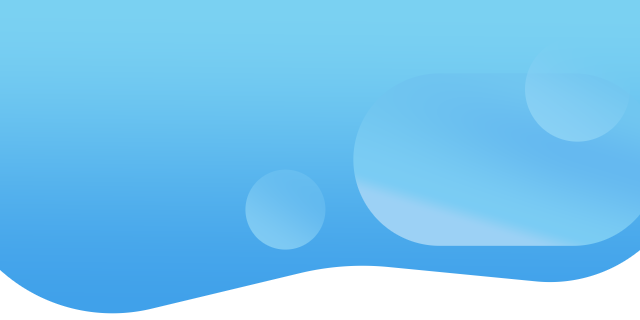
This background is drawn by a Shadertoy shader. Its source:

```glsl
const vec3 SKY = vec3(0.48, 0.82, 0.95);
const vec3 DEEP = vec3(0.25, 0.63, 0.918);
const vec3 WHITE = vec3(1.0);
const vec3 PALE = vec3(0.61, 0.82, 0.96);
const vec3 CYAN = vec3(0.48, 0.80, 0.955);
const vec3 MIST = vec3(0.44, 0.775, 0.94);
const vec3 AZURE = vec3(0.395, 0.725, 0.94);
const vec3 GLOW = vec3(0.54, 0.82, 0.96);

// Antialiased coverage of a signed distance
float coverage(float dist, float pixel) {
    return clamp(0.5 - dist / pixel, 0.0, 1.0);
}

// Height of a circle's lower (side = -1) or upper (side = 1) arc
float arc(float x, vec2 centre, float radius, float side) {
    float dx = x - centre.x;
    return centre.y + side * sqrt(max(radius * radius - dx * dx, 0.0));
}

// Two bowls and a hill joined by straight tangents
float waveHeight(float x) {
    const vec4 joints = vec4(0.474, 0.9375, 1.216, 1.6745);
    const vec2 leftBowl = vec2(0.3516, 0.5443);
    const vec2 hill = vec2(1.1328, -0.669);
    const vec2 rightBowl = vec2(1.7188, 0.5638);
    float left = arc(min(x, joints.x), leftBowl, 0.5234, -1.0);
    float crest = arc(clamp(x, joints.y, joints.z), hill, 0.8385, 1.0);
    float right = arc(max(x, joints.w), rightBowl, 0.4453, -1.0);
    float rise = clamp((x - joints.x) / (joints.y - joints.x), 0.0, 1.0);
    float fall = clamp((x - joints.z) / (joints.w - joints.z), 0.0, 1.0);
    return mix(mix(left, crest, rise), right, fall);
}

// Distance to a horizontal capsule
float capsule(vec2 p, vec2 centre, float halfLength, float radius) {
    vec2 d = p - centre;
    d.x -= clamp(d.x, -halfLength, halfLength);
    return length(d) - radius;
}

// Slanted bands of colour inside the capsule
vec3 capsuleColour(vec2 p) {
    float band = p.y + 0.3 * p.x;
    vec3 blue = mix(MIST, AZURE, smoothstep(1.1, 1.8, p.x));
    vec3 colour = mix(CYAN, blue, smoothstep(0.80, 1.06, band));
    colour = mix(colour, MIST, smoothstep(1.06, 1.24, band));
    return mix(PALE, colour, smoothstep(0.735, 0.80, band));
}

// Translucent disc, brightest at its lower left
vec3 bubble(vec3 base, vec2 p, vec2 centre, float radius, vec2 opacity, float pixel) {
    vec2 d = p - centre;
    float shade = 0.5 + 0.5 * dot(d, vec2(-0.5, -0.866)) / radius;
    float alpha = mix(opacity.x, opacity.y, smoothstep(0.1, 1.0, shade));
    return mix(base, GLOW, alpha * coverage(length(d) - radius, pixel));
}

void mainImage(out vec4 fragColor, in vec2 fragCoord) {
    float pixel = 1.0 / iResolution.y;
    vec2 p = fragCoord * pixel;

    // Sky
    vec3 colour = mix(DEEP, SKY, smoothstep(0.0, 1.0, p.y + 0.01 * (p.x - 1.0)));

    // Capsule and bubbles
    float pill = capsule(p, vec2(1.5827, 0.5013), 0.209, 0.2695);
    colour = mix(colour, capsuleColour(p), coverage(pill, pixel));
    colour = bubble(colour, p, vec2(0.892, 0.345), 0.125, vec2(0.28, 0.82), pixel);
    colour = bubble(colour, p, vec2(1.8047, 0.7214), 0.164, vec2(0.0, 0.95), pixel);

    // White ground below the wave
    float slope = (waveHeight(p.x + pixel) - waveHeight(p.x - pixel)) / (2.0 * pixel);
    float ground = (p.y - waveHeight(p.x)) / sqrt(1.0 + slope * slope);
    colour = mix(colour, WHITE, coverage(ground, pixel));

    fragColor = vec4(colour, 1.0);
}
```
